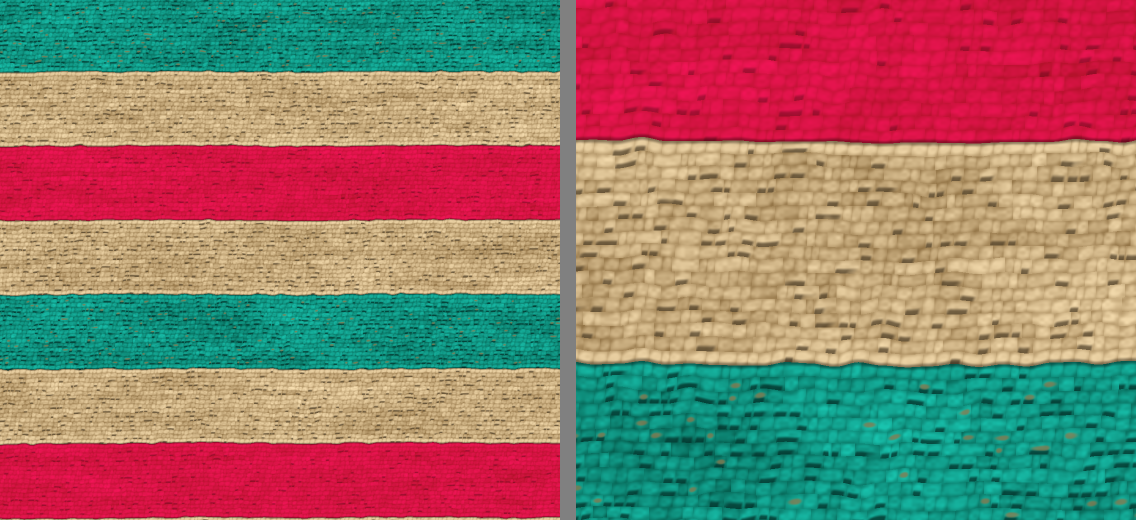
Left: the whole. Right: its middle third, enlarged.
Reproduce this texture procedurally as a WebGL 1 fragment shader.

```glsl
precision highp float;
uniform vec2 u_resolution;

#define STRIPES 6.986
#define TOP_OFFSET 0.042
#define ROWS 17.0
#define STITCHES 108.0
#define TEAL_LIGHT vec3(0.09, 0.73, 0.65)
#define TEAL_DARK vec3(0.02, 0.37, 0.31)
#define SAND_LIGHT vec3(0.93, 0.83, 0.65)
#define SAND_DARK vec3(0.58, 0.46, 0.28)
#define RED_LIGHT vec3(0.93, 0.08, 0.33)
#define RED_DARK vec3(0.71, 0.07, 0.17)

float hash(vec2 p) {
  return fract(sin(dot(p, vec2(127.1, 311.7))) * 43758.5453);
}

float noise(vec2 p) {
  vec2 i = floor(p);
  vec2 f = fract(p);
  f = f * f * (3.0 - 2.0 * f);
  float low = mix(hash(i), hash(i + vec2(1.0, 0.0)), f.x);
  float high = mix(hash(i + vec2(0.0, 1.0)), hash(i + 1.0), f.x);
  return mix(low, high, f.y);
}

// p is in canvas heights, measured down from the top left
vec3 weave(vec2 p) {
  // Rows of yarn, slightly uneven
  vec2 q = vec2(p.x * STITCHES, (p.y * STRIPES + TOP_OFFSET) * ROWS);
  q.y += 0.5 * (noise(p * vec2(5.0, 2.0)) - 0.5);
  q.y += 0.45 * (noise(q * vec2(0.6, 0.4)) - 0.5);
  float row = floor(q.y);
  float stripe = floor(row / ROWS);
  float rowInStripe = row - stripe * ROWS;
  float kind = mod(stripe, 4.0);
  float isSand = mod(stripe, 2.0);
  float isTeal = 1.0 - step(0.5, kind);
  float isEdge = 1.0 - step(0.5, min(rowInStripe, ROWS - 1.0 - rowInStripe));

  // Loops of varied length, shifted from row to row
  q.x += 7.0 * hash(vec2(row, 3.0)) + 1.2 * noise(vec2(q.x * 0.7, row * 5.0));
  vec2 cell = vec2(floor(q.x), row);
  vec2 f = fract(q) - 0.5;
  f.x += 0.3 * f.y;
  float loop = 1.0 - smoothstep(0.2, 0.65, length(f * vec2(0.85, 1.0)));

  // Light on the yarn: loops, streaks, worn patches and fibres
  float streak = noise(vec2(p.x * 9.0, row * 0.8));
  float patches = noise(p * vec2(7.0, 16.0) + 20.0);
  float fibre = noise(vec2(p.x * 330.0, p.y * 420.0));
  float tone = 0.06 + 0.42 * loop + 0.3 * (hash(cell) - 0.5);
  tone += 0.32 * streak + 0.16 * patches + 0.28 * (fibre - 0.5);
  tone = mix(tone, 0.45 + 0.5 * loop + 0.15 * (fibre - 0.5), isEdge * (0.4 + 0.5 * isSand));
  tone = clamp(tone, 0.0, 1.1);

  vec3 light = mix(mix(RED_LIGHT, TEAL_LIGHT, isTeal), SAND_LIGHT, isSand);
  vec3 dark = mix(mix(RED_DARK, TEAL_DARK, isTeal), SAND_DARK, isSand);
  vec3 color = mix(dark, light, tone);

  // Dark pits between loops, fewer along the stripe edges
  float chance = 0.12 + 0.08 * isSand + 0.2 * isTeal;
  chance *= (1.4 - 0.8 * streak) * (1.0 - 0.7 * isEdge);
  float pit = step(hash(cell + 41.0), chance) * smoothstep(0.0, 0.3, f.y);
  pit *= 1.0 - smoothstep(0.25, 0.5, abs(f.x));
  color = mix(color, dark * 0.5, pit * (0.45 + 0.25 * isSand + 0.3 * isTeal));

  // Tan backing showing through the teal
  float fleck = isTeal * (1.0 - isEdge) * step(0.91, hash(cell + 87.0));
  fleck *= 1.0 - smoothstep(0.15, 0.4, length(f * vec2(0.8, 1.4)));
  color = mix(color, SAND_DARK, fleck * 0.7);

  // Thin shadow where stripes meet
  float border = abs(q.y - floor(q.y / ROWS + 0.5) * ROWS);
  return color * (1.0 - 0.3 * (1.0 - smoothstep(0.05, 0.35, border)));
}

void main() {
  // Average four samples to smooth the edges
  vec3 color = vec3(0.0);
  for (int j = 0; j < 2; j++) {
    for (int i = 0; i < 2; i++) {
      vec2 offset = vec2(float(i), float(j)) * 0.5 - 0.25;
      vec2 p = (gl_FragCoord.xy + offset) / u_resolution.y;
      color += weave(vec2(p.x, 1.0 - p.y));
    }
  }
  gl_FragColor = vec4(color * 0.25, 1.0);
}
```
